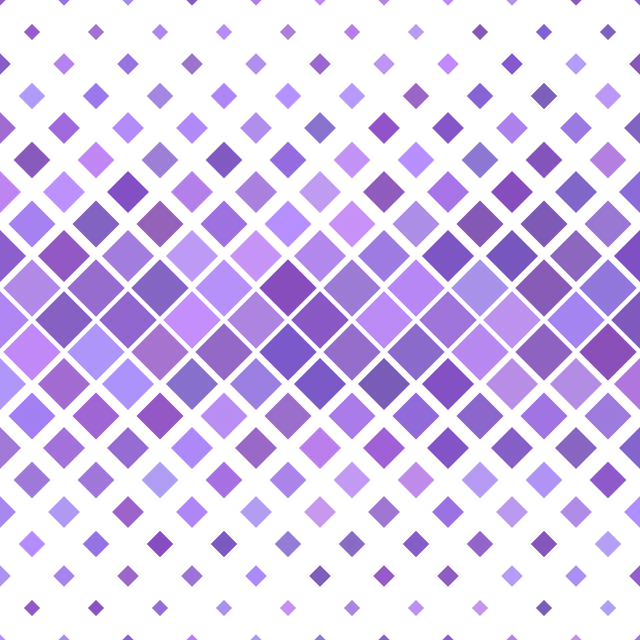
Give the GLSL for this pattern, as a Shadertoy shader.

```glsl
// Violet diamonds on white: a square lattice turned by 45 degrees, with tiles
// that swell from the top and bottom edges to a nearly closed middle band.
// Each tile takes a hashed tint, nudged by broad soft pools of light and dark.

float hash(vec2 p) {
    vec3 q = fract(p.xyx * vec3(0.1031, 0.1030, 0.0973));
    q += dot(q, q.yzx + 33.33);
    return fract((q.x + q.y) * q.z);
}

// Soft elliptical pool, 1 at its centre
float pool(vec2 p, vec2 centre, vec2 radius) {
    vec2 d = (p - centre) / radius;
    return exp(-dot(d, d));
}

// Broad tonal drift: positive is paler, negative is deeper
float toneDrift(vec2 p) {
    float drift = 0.0;
    drift -= 0.60 * pool(p, vec2(0.47, 0.47), vec2(0.10, 0.07));
    drift -= 0.50 * pool(p, vec2(0.90, 0.62), vec2(0.14, 0.09));
    drift -= 0.50 * pool(p, vec2(0.68, 0.36), vec2(0.18, 0.05));
    drift += 0.50 * pool(p, vec2(0.49, 0.64), vec2(0.22, 0.05));
    drift += 0.45 * pool(p, vec2(0.30, 0.47), vec2(0.08, 0.07));
    drift += 0.50 * pool(p, vec2(0.65, 0.50), vec2(0.05, 0.07));
    drift += 0.45 * pool(p, vec2(0.90, 0.50), vec2(0.05, 0.03));
    drift += 0.45 * pool(p, vec2(0.52, 0.26), vec2(0.18, 0.04));
    drift += 0.35 * pool(p, vec2(0.13, 0.42), vec2(0.10, 0.06));
    return drift;
}

vec3 tileColor(vec2 cell, vec2 centre) {
    float tone = 0.5 + 0.85 * (hash(cell + 61.0) - 0.5) + toneDrift(centre);
    tone = smoothstep(0.0, 1.0, tone);
    vec3 deep = vec3(0.50, 0.33, 0.73);
    vec3 pale = vec3(0.74, 0.59, 0.98);
    // Lean towards blue or pink, then vary the greyness a little
    float lean = hash(cell.yx + 137.0) - 0.5;
    float grey = hash(cell + 219.0) - 0.5;
    return mix(deep, pale, tone) + lean * vec3(0.09, -0.03, -0.03)
                                 + grey * vec3(0.00, 0.06, -0.06);
}

void mainImage(out vec4 fragColor, in vec2 fragCoord) {
    vec2 p = 10.0 * fragCoord / iResolution.y;

    // Diagonal axes turn the staggered diamonds into unit squares
    vec2 diagonal = vec2(p.x + p.y, p.x - p.y);
    vec2 cell = floor(diagonal + 0.5);
    vec2 centre = 0.5 * vec2(cell.x + cell.y, cell.x - cell.y);

    // Half-diagonal grows row by row from either edge
    float row = 10.0 - abs(2.0 * centre.y - 10.0);
    float size = min(0.449, 0.088 + 0.04 * row);

    vec2 offset = abs(diagonal - cell);
    float edge = size - max(offset.x, offset.y);
    float blur = 14.14 / iResolution.y;
    float cover = clamp(0.5 + edge / blur, 0.0, 1.0);

    vec3 color = mix(vec3(1.0), tileColor(cell, centre / 10.0), cover);
    fragColor = vec4(color, 1.0);
}
```
